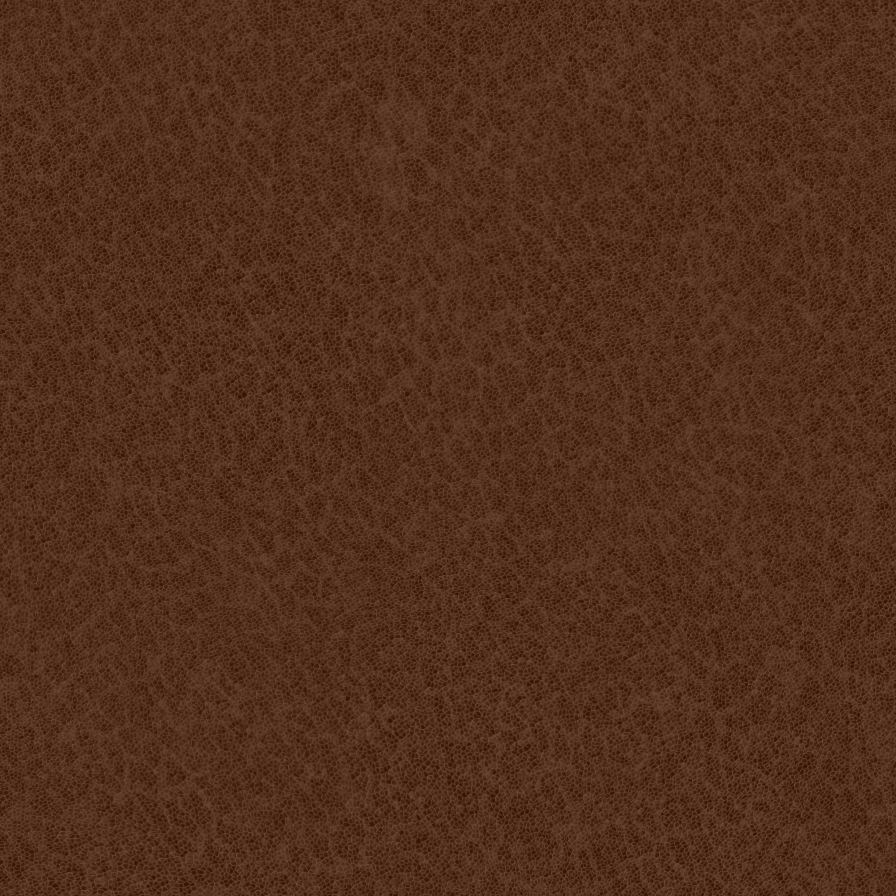
Write a three.js fragment shader that draws this texture.

```glsl
// Brown grained leather: fine pebbles crossed by pale slanting creases
varying vec2 vUv;

float hash(vec2 p) {
  return fract(sin(dot(p, vec2(127.1, 311.7))) * 43758.5453);
}

vec2 hash2(vec2 p) {
  return vec2(hash(p), hash(p + 57.3));
}

float noise(vec2 p) {
  vec2 i = floor(p), f = fract(p);
  f = f * f * (3.0 - 2.0 * f);
  return mix(mix(hash(i), hash(i + vec2(1.0, 0.0)), f.x),
             mix(hash(i + vec2(0.0, 1.0)), hash(i + vec2(1.0, 1.0)), f.x), f.y);
}

// x: gap between the two nearest cell centres (0 on a border), y: cell id,
// z: slope of the cell top towards the upper left
vec3 cells(vec2 p) {
  vec2 base = floor(p), f = fract(p);
  float near = 8.0, second = 8.0, id = 0.0, slope = 0.0;
  for (int y = -1; y <= 1; y++) {
    for (int x = -1; x <= 1; x++) {
      vec2 o = vec2(float(x), float(y));
      vec2 away = f - o - hash2(base + o) * 0.9;
      float d = length(away);
      if (d < near) {
        second = near;
        near = d;
        id = hash(base + o + 9.7);
        slope = dot(away, vec2(-0.4, 0.9));
      } else {
        second = min(second, d);
      }
    }
  }
  return vec3(second - near, id, slope);
}

void main() {
  // Axes across and along the creases, gently bent
  vec2 bend = vec2(noise(vUv * 4.0 + 5.0), noise(vUv * 4.0 + 31.0)) - 0.5;
  vec2 p = vUv - 0.5 + 0.05 * bend;
  vec2 slant = vec2(p.x * cos(0.55) + p.y * sin(0.55),
                    p.y * cos(0.55) - p.x * sin(0.55));
  vec2 ragged = vec2(noise(vUv * 110.0), noise(vUv * 110.0 + 13.0)) - 0.5;

  // Long creases and a weaker, smaller net between them
  float broad = cells(slant * vec2(46.0, 22.0) + 0.3 * ragged + 60.0).x;
  float small = cells(slant * vec2(78.0, 46.0) + 0.4 * ragged + 140.0).x;
  float crease = 1.0 - smoothstep(0.0, 0.34, broad);
  float net = 1.0 - smoothstep(0.0, 0.36, small);
  crease *= 0.55 + 0.55 * noise(slant * vec2(34.0, 14.0) + 80.0);

  // Pebbles: dark tops with paler seams, lit from above
  vec3 pebble = cells(slant * vec2(205.0, 225.0) + 0.5 * ragged + 300.0);
  float seam = 1.0 - smoothstep(0.0, 0.6, pebble.x);
  float patches = noise(vUv * 6.0 + 7.0);
  float depth = (0.85 + 0.35 * patches) * (1.0 - 0.4 * crease);

  // Tone from dark hollow to pale crease
  float tone = 0.38 + 0.42 * crease + 0.16 * net;
  tone += depth * (0.72 * (seam - 0.45) + 0.4 * (pebble.y - 0.5) + 0.5 * pebble.z);
  tone += 0.1 * (noise(vUv * 22.0 + 50.0) - 0.5) + 0.08 * (0.5 - patches);
  tone += 0.25 * (noise(vUv * 430.0) - 0.5);

  // Rare pale scuffs
  vec2 spot = vUv * 30.0;
  float scuff = step(0.985, hash(floor(spot) + 3.0));
  scuff *= 1.0 - smoothstep(0.03, 0.1, length(fract(spot) - 0.5 + 0.08 * ragged));
  tone += 0.45 * scuff;

  vec3 hollow = vec3(0.245, 0.108, 0.04);
  vec3 pale = vec3(0.367, 0.226, 0.155);
  gl_FragColor = vec4(mix(hollow, pale, clamp(tone, -0.25, 1.4)), 1.0);
}
```
